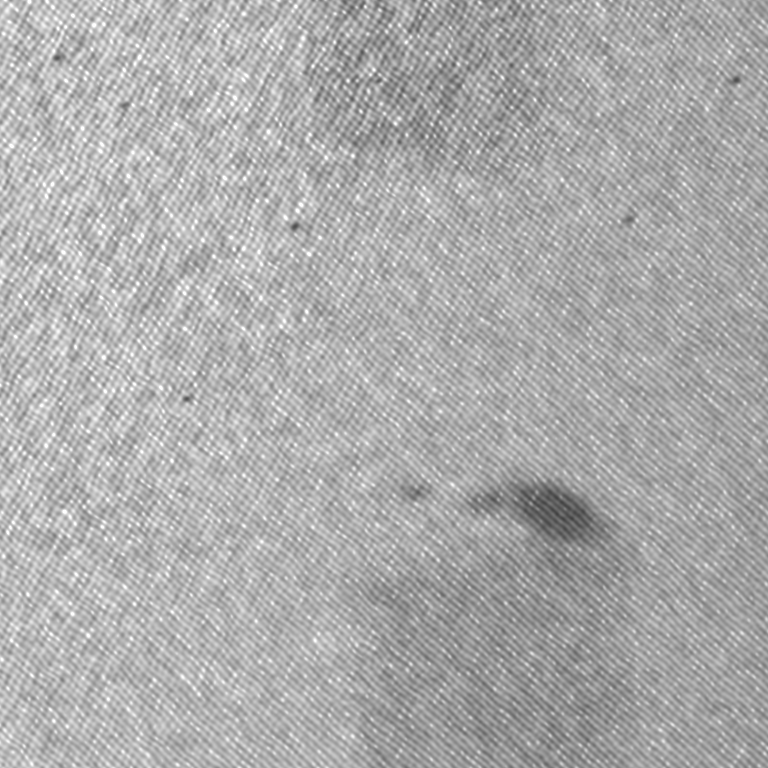
Give the GLSL for this texture, as a Shadertoy shader.

```glsl
// Worn grey twill cloth: fine falling ribs crossed by steep broken threads,
// each thread randomly bright, lit from the left. Soft worn patches,
// one dark smudge and a few scattered specks lie over the weave.

const float TAU = 6.2831853;

float hash(vec2 p) {
    vec3 q = fract(vec3(p.xyx) * 0.1031);
    q += dot(q, q.yzx + 33.33);
    return fract((q.x + q.y) * q.z);
}

float noise(vec2 p) {
    vec2 cell = floor(p), f = fract(p);
    f = f * f * (3.0 - 2.0 * f);
    return mix(mix(hash(cell), hash(cell + vec2(1, 0)), f.x),
               mix(hash(cell + vec2(0, 1)), hash(cell + vec2(1, 1)), f.x), f.y);
}

float fbm(vec2 p) {
    float sum = 0.0, amp = 0.5;
    for (int i = 0; i < 4; i++) {
        sum += amp * noise(p);
        p = p * 2.03 + 17.1;
        amp *= 0.5;
    }
    return sum;
}

// Soft ellipse, tilted by an angle, fading from 1 at its centre
float blob(vec2 p, vec2 centre, vec2 radius, float angle) {
    float c = cos(angle), s = sin(angle);
    vec2 d = mat2(c, -s, s, c) * (p - centre) / radius;
    return exp(-dot(d, d));
}

// Soft-edged rectangle
float patchMask(vec2 p, vec2 centre, vec2 halfSize, float blur) {
    vec2 d = abs(p - centre) - halfSize;
    vec2 m = 1.0 - smoothstep(-blur, blur, d);
    return m.x * m.y;
}

// Signed brightness of the twill threads
float weave(vec2 p) {
    // Coarse, steep threads at the upper left; fine diagonals elsewhere
    float coarse = smoothstep(0.3, 1.05, 0.6 * p.y + 0.7 * (1.0 - p.x));

    vec2 warp = vec2(noise(p * 5.0), noise(p * 5.0 + 40.0)) - 0.5;
    vec2 jitter = vec2(noise(p * 45.0), noise(p * 45.0 + 60.0)) - 0.5;
    vec2 w = p + 0.008 * warp + mix(0.003, 0.006, coarse) * jitter;
    vec2 q = vec2(dot(w, vec2(0.67, 0.74)) * 118.0,
                  dot(w, vec2(0.88, -0.47)) * 98.0);
    vec2 rib = cos(TAU * q);
    float ribs = mix(0.074, 0.045, coarse) * rib.x + mix(0.012, 0.058, coarse) * rib.y;

    // Breaks along the falling ribs and along the steep threads
    float falling = noise(q * vec2(1.2, 0.5) + 5.0) - 0.5;
    float steep = noise(q * vec2(0.55, 1.3) + 33.0) - 0.5;
    float grain = noise(p * 200.0) - 0.5;
    float crown = (0.5 + 0.5 * rib.x) * (0.6 + 0.4 * rib.y);
    float glint = smoothstep(0.6, 1.0, noise(q + 71.0)) * crown;
    float contrast = mix(0.85, 1.12, coarse);
    return contrast * (ribs + mix(0.11, 0.06, coarse) * falling
        + mix(0.03, 0.17, coarse) * steep + 0.12 * grain + 0.18 * glint);
}

// Small dark specks, each at a random place
float specks(vec2 p) {
    float mask = 0.0;
    for (int i = 0; i < 7; i++) {
        float k = float(i);
        vec2 centre = vec2(hash(vec2(k, 3.7)), 0.38 + 0.6 * hash(vec2(k, 8.2)));
        float size = mix(0.003, 0.0065, hash(vec2(k, 5.1)));
        float strength = mix(0.55, 1.0, hash(vec2(k, 1.9)));
        mask = max(mask, strength * blob(p, centre, size * vec2(1.3, 0.9), 0.5));
    }
    return mask;
}

void mainImage(out vec4 fragColor, in vec2 fragCoord) {
    vec2 uv = fragCoord / iResolution.xy;
    float mottling = fbm(uv * 9.0) - 0.47;

    // Light falling off to the right and toward the bottom
    float shade = 0.742 - 0.105 * pow(uv.x, 1.3) - 0.025 * (1.0 - uv.y);
    shade += 0.015 * mottling;

    // Worn patches with ragged edges
    vec2 ragged = uv + 0.07 * (vec2(fbm(uv * 11.0), fbm(uv * 11.0 + 30.0)) - 0.47);
    float upper = patchMask(ragged, vec2(0.56, 0.96), vec2(0.15, 0.18), 0.06);
    float lower = patchMask(ragged, vec2(0.64, 0.10), vec2(0.17, 0.18), 0.04);
    shade -= upper * (0.090 + 0.10 * mottling);
    shade -= lower * (0.080 + 0.08 * mottling);

    // Dark smudge with a faint tail, and a small spot beside it
    vec2 smeared = mix(uv, ragged, 0.25);
    float smudge = blob(smeared, vec2(0.72, 0.332), vec2(0.074, 0.036), -0.4);
    smudge = max(smudge, 0.60 * blob(smeared, vec2(0.645, 0.348), vec2(0.055, 0.022), 0.2));
    smudge = smoothstep(0.08, 0.85, smudge);
    smudge = max(smudge, 0.25 * blob(smeared, vec2(0.72, 0.285), vec2(0.06, 0.03), -0.5));
    float spot = blob(smeared, vec2(0.54, 0.363), vec2(0.019, 0.013), 0.1);
    shade -= 0.28 * smudge + 0.22 * spot;

    shade += weave(uv) * (1.0 - 0.1 * smudge + 0.12 * upper + 0.1 * lower);
    shade = mix(shade, 0.22, 0.85 * specks(uv));

    fragColor = vec4(vec3(clamp(shade, 0.0, 1.0)), 1.0);
}
```
